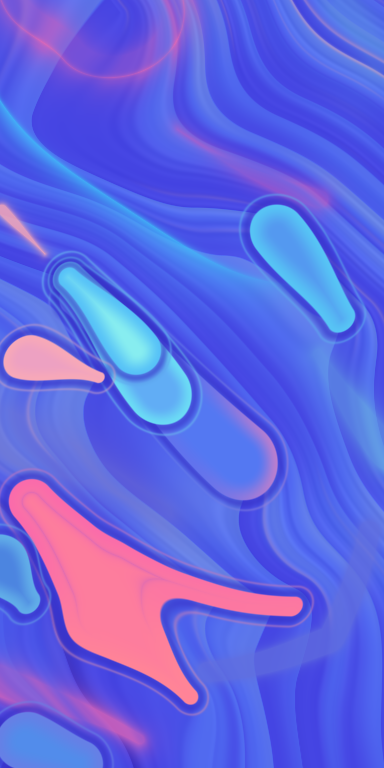
Write a Shadertoy shader that draws this background.

```glsl
const vec3 DEEP = vec3(0.21, 0.19, 0.78);
const vec3 INDIGO = vec3(0.27, 0.27, 0.89);
const vec3 AZURE = vec3(0.31, 0.41, 0.94);
const vec3 MIST = vec3(0.42, 0.53, 0.89);
const vec3 CYAN = vec3(0.42, 0.86, 0.96);
const vec3 PINK = vec3(0.98, 0.42, 0.67);
const vec3 CORAL = vec3(1.0, 0.52, 0.59);
const vec3 PEACH = vec3(0.97, 0.66, 0.72);
const vec3 ORCHID = vec3(0.74, 0.37, 0.77);

float hash(float n) { return fract(sin(n * 127.1) * 4375.85); }

float noise1(float x) {
    float i = floor(x), f = fract(x);
    return mix(hash(i), hash(i + 1.0), f * f * (3.0 - 2.0 * f));
}

float noise2(vec2 p) {
    vec2 i = floor(p), f = fract(p);
    f = f * f * (3.0 - 2.0 * f);
    float n = i.x + i.y * 57.0;
    return mix(mix(hash(n), hash(n + 1.0), f.x),
               mix(hash(n + 57.0), hash(n + 58.0), f.x), f.y);
}

// Distance to a capsule whose radius runs from ra to rb
float pill(vec2 p, vec2 a, vec2 b, float ra, float rb) {
    vec2 ab = b - a;
    float t = clamp(dot(p - a, ab) / dot(ab, ab), 0.0, 1.0);
    return length(p - a - ab * t) - mix(ra, rb, smoothstep(0.0, 1.0, t));
}

float smin(float a, float b, float k) {
    float h = max(k - abs(a - b), 0.0) / k;
    return min(a, b) - h * h * k * 0.25;
}

vec2 swirl(vec2 p, float amount) {
    for (float i = 1.0; i < 4.0; i++)
        p += amount / i * sin(p.yx * (3.3 * i) + vec2(1.7, 4.1) * i);
    return p;
}

// Random tones that drift inside a band and step sharply at its end
float folds(float x) {
    float i = floor(x), f = fract(x);
    float w = clamp(fwidth(x) * 1.6, 0.02, 0.5);
    return mix(hash(i) * 0.65 + 0.35 * f, hash(i + 1.0) * 0.65, smoothstep(1.0 - w, 1.0, f));
}

// Opaque pool with a dark surround and a thin bright ring
vec3 pour(vec3 col, float d, vec3 rim, vec3 core, float depth) {
    float aa = 1.0 / iResolution.x;
    col = mix(col, DEEP, 0.6 * exp(-pow((d - 0.008) / 0.012, 2.0)));
    col = mix(col, mix(rim, MIST, 0.4), 0.5 * exp(-pow((d - 0.026) / 0.0035, 2.0)));
    vec3 fill = mix(rim, core, smoothstep(0.0, depth, -d));
    return mix(col, fill, smoothstep(aa, -aa, d));
}

// Translucent wash fading away from a shape
vec3 veil(vec3 col, float d, vec3 tint, float spread, float strength) {
    return mix(col, tint, strength * exp(-max(d, 0.0) / spread));
}

void mainImage(out vec4 fragColor, in vec2 fragCoord) {
    vec2 uv = fragCoord / iResolution.x;
    vec2 p = uv + 0.018 * sin(uv.yx * vec2(8.0, 9.0) + vec2(0.6, 2.0));
    vec2 q = swirl(uv, 0.055);

    // Pools
    float shell = pill(p, vec2(0.19, 1.22), vec2(0.63, 0.82), 0.05, 0.105);
    float lagoon = pill(p, vec2(0.16, 1.27), vec2(0.43, 0.97), 0.04, 0.085);
    float heart = pill(p, vec2(0.16, 1.27), vec2(0.36, 1.07), 0.025, 0.062);
    float lake = pill(p, vec2(0.71, 1.41), vec2(0.88, 1.16), 0.072, 0.035);
    float petal = pill(p, vec2(0.07, 1.08), vec2(0.27, 1.0), 0.055, 0.014);
    float flame = pill(p, vec2(0.08, 0.70), vec2(0.27, 0.42), 0.06, 0.105);
    flame = smin(flame, pill(p, vec2(0.27, 0.39), vec2(0.51, 0.19), 0.1, 0.022), 0.05);
    flame = smin(flame, pill(p, vec2(0.30, 0.50), vec2(0.75, 0.43), 0.035, 0.025), 0.1);
    float cove = pill(p, vec2(-0.02, 0.55), vec2(0.06, 0.44), 0.075, 0.03);
    float spring = pill(p, vec2(0.08, 0.08), vec2(0.22, 0.0), 0.075, 0.06);
    float arch = pill(p, vec2(0.17, 2.1), vec2(0.3, 1.95), 0.1, 0.07);

    // Flow lines bend around the pools
    float near = smin(smin(shell, lake, 0.2), smin(petal, flame, 0.2), 0.2);
    near = smin(near, smin(smin(cove, spring, 0.2), arch, 0.2), 0.2);
    float drift = q.y - 0.6 * exp(-2.6 * q.x) + 0.5 * q.x;
    float flow = drift * 0.65 + near * 0.9;

    // Marbled ground
    float tone = 0.6 * folds(flow * 9.0) + 0.4 * noise1(flow * 17.0 + 5.0);
    float mask = noise2(q * vec2(4.0, 3.0) + 9.0);
    float threads = noise1(flow * 75.0) - 0.5;
    vec3 col = mix(DEEP, INDIGO, smoothstep(0.0, 0.35, tone + 0.12 * uv.y));
    col = mix(col, AZURE, smoothstep(0.35, 0.65, tone + 0.25 * (mask - 0.5)));
    col = mix(col, MIST, 0.8 * smoothstep(0.58, 0.85, tone + 0.3 * (mask - 0.5)));
    col += threads * vec3(0.09, 0.1, 0.07) * mask;

    // Washes
    float grain = 0.45 + 0.55 * noise1(flow * 34.0 + 2.0);
    col = veil(col, pill(p, vec2(0.0, 0.9), vec2(0.42, 0.66), 0.06, 0.02), vec3(0.46, 0.47, 0.82), 0.06, 0.7 * grain);
    col = veil(col, pill(p, vec2(0.83, 1.08), vec2(1.02, 0.8), 0.01, 0.04), vec3(0.40, 0.66, 0.89), 0.03, 0.85 * grain);
    col = veil(col, pill(p, vec2(0.88, 1.98), vec2(1.0, 1.82), 0.02, 0.02), vec3(0.36, 0.58, 0.87), 0.05, 0.65 * grain);
    col = veil(col, pill(p, vec2(0.48, 1.66), vec2(0.83, 1.48), 0.0, 0.022), ORCHID, 0.02, 0.75 * grain);
    col = veil(col, abs(arch - 0.08) - 0.035, ORCHID, 0.035, 0.9 * grain * grain);
    col = veil(col, abs(arch - 0.1), PINK, 0.005, 0.65 * grain);
    float hook = min(pill(p, vec2(0.55, 0.26), vec2(0.86, 0.33), 0.025, 0.035),
                     pill(p, vec2(0.86, 0.33), vec2(0.95, 0.6), 0.035, 0.025));
    col = veil(col, hook, vec3(0.38, 0.43, 0.87), 0.012, 0.75);
    col = veil(col, pill(p, vec2(0.0, 0.25), vec2(0.38, 0.06), 0.035, 0.012), mix(ORCHID, PINK, 0.35), 0.022, 0.9 * grain);
    col = veil(col, pill(p, vec2(0.0, 1.47), vec2(0.1, 1.34), 0.012, 0.0), PEACH, 0.008, 0.85);

    // Glowing ribbon, crisp on its upper side
    float ribbon = (p.y - 1.18 - 0.6 * exp(-2.6 * p.x)) * 0.72;
    float glow = exp(-abs(ribbon) / (ribbon > 0.0 ? 0.006 : 0.032));
    col = mix(col, vec3(0.25, 0.73, 0.97), glow * 0.85 * smoothstep(0.95, 0.4, p.x));

    // Bright hairlines
    float hair = pow(noise1(flow * 42.0 + 3.0), 9.0) * smoothstep(0.35, 0.75, mask);
    col = mix(col, mix(MIST, PEACH, noise2(q * 3.0)), 0.5 * hair);

    // Nested pools
    float tail = smoothstep(0.5, 0.78, p.x);
    col = pour(col, shell, mix(vec3(0.38, 0.45, 0.93), vec3(0.76, 0.5, 0.8), tail), vec3(0.33, 0.47, 0.95), 0.055);
    col = pour(col, lagoon, CYAN, vec3(0.38, 0.68, 0.96), 0.045);
    col = pour(col, heart, vec3(0.34, 0.76, 0.97), vec3(0.53, 0.93, 0.94), 0.055);
    col = pour(col, lake, vec3(0.34, 0.77, 0.96), vec3(0.33, 0.60, 0.94), 0.06);
    col = pour(col, petal, PEACH, vec3(0.93, 0.63, 0.76), 0.04);
    col = pour(col, flame, mix(CORAL, PINK, smoothstep(0.2, 0.65, p.y)), mix(CORAL, PINK, 0.3), 0.07);
    col = veil(col, abs(flame + 0.035), ORCHID, 0.004, 0.4 * smoothstep(0.3, 0.5, p.y));
    col = pour(col, cove, vec3(0.38, 0.68, 0.91), vec3(0.30, 0.52, 0.88), 0.05);
    col = pour(col, spring, vec3(0.40, 0.50, 0.90), vec3(0.32, 0.55, 0.92), 0.06);

    fragColor = vec4(clamp(col, 0.0, 1.0), 1.0);
}
```
